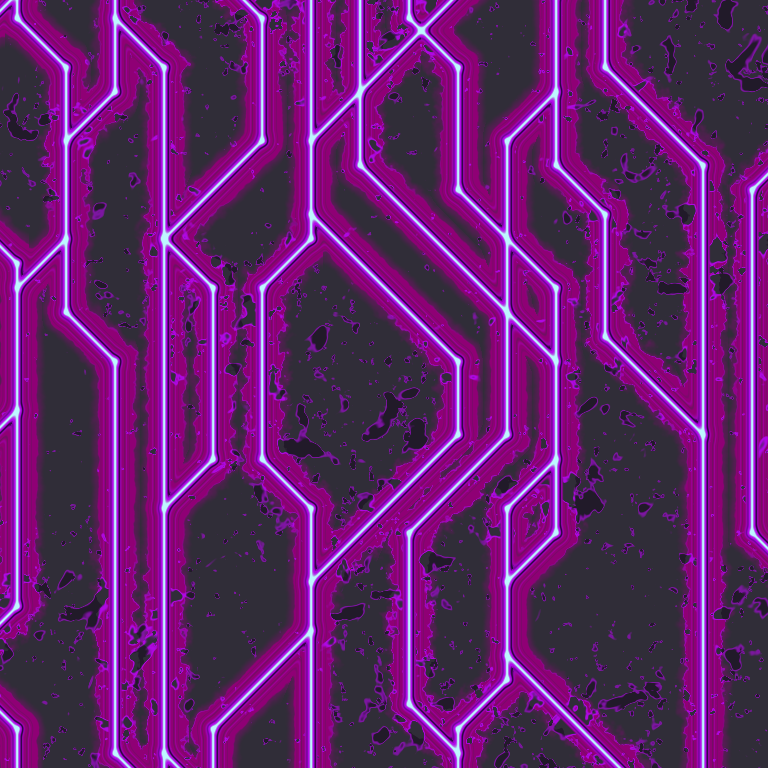
A WebGL 1 fragment shader for this pattern:

```glsl
precision highp float;
uniform vec2 u_resolution;

const vec3 SLATE = vec3(0.19, 0.175, 0.22);
const vec3 PIT = vec3(0.13, 0.10, 0.16);
const vec3 PLUM = vec3(0.34, 0.11, 0.33);
const vec3 MAGENTA = vec3(0.56, 0.0, 0.46);
const vec3 VIOLET = vec3(0.70, 0.03, 0.92);
const vec3 INDIGO = vec3(0.17, 0.02, 0.25);
const vec3 LAVENDER = vec3(0.70, 0.48, 0.90);
const vec3 ICE = vec3(0.74, 0.97, 1.0);

const float COLUMN = 0.0638;      // canvas width of one column
const float BLOCK = 4.5;          // height of one path step, in columns
const float PATH_STEP = 1.4;      // columns between neighbouring paths
const float PATH_SPREAD = 3.6;    // sideways wander, in columns
const float JOINT = 0.12;         // swelling of junctions, in columns
const float BAND = 0.0235;        // half width of the magenta band
const float FADE = 0.012;         // soft rim outside the band
const float BLOTCH_SCALE = 42.0;
const float SPECK_SCALE = 85.0;
const int PATHS = 17;

float hash(vec2 p) {
  p = fract(p * vec2(0.1031, 0.1137) + 0.37);
  p += dot(p, p.yx + 33.33);
  return fract((p.x + p.y) * p.x * 17.31);
}

float noise(vec2 p) {
  vec2 i = floor(p), f = fract(p);
  f = f * f * (3.0 - 2.0 * f);
  return mix(mix(hash(i), hash(i + vec2(1, 0)), f.x),
             mix(hash(i + vec2(0, 1)), hash(i + vec2(1, 1)), f.x), f.y);
}

float fbm(vec2 p) {
  float sum = 0.0, amp = 0.55;
  for (int i = 0; i < 3; i++) {
    sum += amp * noise(p);
    p = mat2(1.6, 1.2, -1.2, 1.6) * p + 7.3;
    amp *= 0.48;
  }
  return sum;
}

// Distance to a segment, and the side of it on which p lies
vec2 segment(vec2 p, vec2 a, vec2 b) {
  vec2 pa = p - a, ba = b - a;
  float h = clamp(dot(pa, ba) / dot(ba, ba), 0.0, 1.0);
  return vec2(length(pa - ba * h), sign(pa.x * ba.y - pa.y * ba.x));
}

vec2 nearer(vec2 a, vec2 b) { return a.x < b.x ? a : b; }

float smoothMin(float a, float b) {
  float h = max(JOINT - abs(a - b), 0.0) / JOINT;
  return min(a, b) - h * h * JOINT * 0.25;
}

// Column held by a path during a block
float lane(float path, float block) {
  float wander = hash(vec2(path * 7.0 + 3.0, block * 13.0 + 41.0)) - 0.5;
  return floor(path * PATH_STEP + wander * PATH_SPREAD + 0.5);
}

// Paths climb along columns and change column at 45 degrees
vec2 network(vec2 q) {
  vec2 upright = vec2(9.0, 1.0), rising = upright, falling = upright;
  for (int i = 0; i < PATHS; i++) {
    float path = float(i) - 2.0;
    float phase = floor(hash(vec2(path * 11.0, 5.0)) * BLOCK * 2.0) * 0.5;
    float first = floor((q.y - phase) / BLOCK - 0.5);
    for (int j = 0; j < 2; j++) {
      float block = first + float(j);
      float x0 = lane(path, block), x1 = lane(path, block + 1.0);
      float y0 = phase + block * BLOCK;
      vec2 start = vec2(x0, y0), bend = vec2(x1, y0 + abs(x1 - x0));
      upright = nearer(upright, segment(q, bend, vec2(x1, y0 + BLOCK)));
      if (x1 > x0) rising = nearer(rising, segment(q, start, bend));
      if (x1 < x0) falling = nearer(falling, segment(q, start, bend));
    }
  }
  float d = smoothMin(smoothMin(rising.x, falling.x), upright.x);
  return vec2(max(d, 0.0), nearer(nearer(rising, falling), upright).y);
}

float ridge(float x, float center, float width) {
  return 1.0 - smoothstep(0.0, width, abs(x - center));
}

void main() {
  vec2 p = gl_FragCoord.xy / min(u_resolution.x, u_resolution.y);
  vec2 net = network(p / COLUMN + vec2(-0.35, 2.2));
  float d = net.x * COLUMN;

  // Worn areas, with a ragged band edge
  float wear = smoothstep(0.2, 0.8, noise(p * 6.5 + 2.7));
  float grain = fbm(p * SPECK_SCALE + 11.0) - 0.47;
  float reach = BAND + 0.002 * net.y + grain * mix(0.005, 0.026, wear);

  // Terraced band fading into the slate
  float inBand = 1.0 - smoothstep(reach - 0.001, reach + 0.0015, d);
  vec3 color = mix(PLUM, SLATE, smoothstep(reach, reach + FADE, d));
  color = mix(color, MAGENTA, inBand);
  float terrace = ridge(d, 0.0125, 0.0014) + 0.6 * ridge(d, 0.0185, 0.0014);
  color = mix(color, PLUM, 0.55 * terrace * inBand);
  color = mix(color, VIOLET, 0.3 * ridge(d, 0.0148, 0.0014) * inBand);
  color = mix(color, VIOLET, 0.7 * wear * ridge(d, reach, 0.0018));

  // Blotches and specks with dark pits and bright outlines
  float blotch = fbm(p * BLOTCH_SCALE + noise(p * 23.0)) - mix(0.80, 0.64, wear);
  float speck = fbm(p * SPECK_SCALE + 53.0) - mix(0.76, 0.69, wear);
  float pit = max(blotch, speck);
  float clear = smoothstep(0.007, 0.010, d);
  color = mix(color, mix(PIT, SLATE, inBand), smoothstep(-0.01, 0.02, pit) * clear);
  float outline = ridge(pit, 0.0, 0.042);
  color = mix(color, VIOLET, outline * clear * mix(0.6, 0.95, inBand));

  // Violet sheath, dark groove and glowing core
  color = mix(color, VIOLET, 1.0 - smoothstep(0.0045, 0.0100, d));
  float groove = ridge(d, 0.0054, 0.0021) * (net.y > 0.0 ? 1.0 : 0.45);
  color = mix(color, INDIGO, groove);
  color = mix(color, LAVENDER, 1.0 - smoothstep(0.0012, 0.0032, d));
  color = mix(color, ICE, 1.0 - smoothstep(0.0004, 0.0019, d));
  gl_FragColor = vec4(color, 1.0);
}
```
